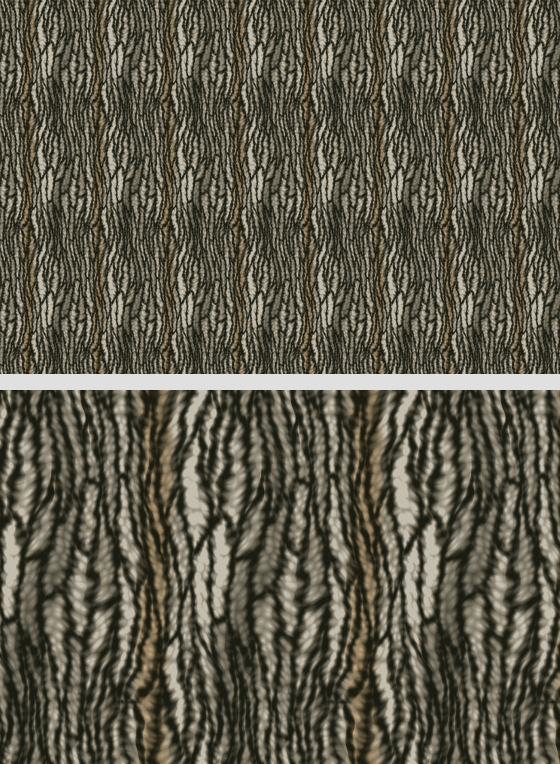
Top: the whole. Bottom: its middle third, enlarged.
Reproduce this texture procedurally as a WebGL 2 fragment shader.

```glsl
#version 300 es
precision highp float;

uniform vec2 u_resolution;
out vec4 fragColor;

const float TAU = 6.2831853;
const vec2 REPEATS = vec2(8.0, 3.0);       // whole tiles across and down
const vec2 RIDGE_GRID = vec2(10.0, 5.0);   // bark ridges per tile, even columns
const vec2 GRAIN_GRID = vec2(26.0, 42.0);  // small lumps per tile
const float RIDGE_STRETCH = 0.5;           // below 1 lengthens the ridges
const float RIDGE_ASPECT = 3.56;           // height over width of a ridge cell
const float JITTER = 0.85;
const vec2 CRACK = vec2(-0.03, 0.36);      // dark core and lit shoulder
const float SIDE_LIGHT = 0.22;
const float RIDGE_VARIATION = 0.26;
const float GRAIN_DEPTH = 0.55;
const float EDGE_WEAR = 0.16;
const float HOLLOW_DEPTH = 0.40;
const float BROWN_CENTER = 0.40;
const float HOLLOW_CENTER = 0.86;
const float PALE_CENTER = 0.62;
const vec3 BROWN_TINT = vec3(1.05, 0.96, 0.84);
const int SAMPLES = 2;

// Bark tones from crack to crest, with the brightness where each sits
const vec3 TONES[6] = vec3[6](
  vec3(0.10, 0.11, 0.07), vec3(0.23, 0.22, 0.17), vec3(0.36, 0.35, 0.29),
  vec3(0.51, 0.48, 0.41), vec3(0.62, 0.59, 0.52), vec3(0.76, 0.74, 0.68));
const float STOPS[6] = float[6](0.09, 0.28, 0.47, 0.65, 0.83, 0.97);

vec3 hash3(vec2 p) {
  vec3 q = fract(p.xyx * vec3(0.1031, 0.1030, 0.0973));
  q += dot(q, q.yxz + 33.33);
  return fract((q.xxy + q.yzz) * q.zyx);
}

// Jittered center of a wrapped, column-staggered cell, with its tone
vec3 cellCenter(vec2 cell, vec2 grid) {
  vec3 h = hash3(mod(cell, grid) + grid);
  float stagger = 0.5 * mod(cell.x, 2.0) - 0.25;
  return vec3(cell + 0.5 + JITTER * (h.xy - 0.5) + vec2(0.0, stagger), h.z);
}

// Long cells: distance to the nearest crack, side offset, tone
vec3 ridgeCells(vec2 tile) {
  vec2 p = tile * RIDGE_GRID, base = floor(p);
  vec2 scale = vec2(1.0, RIDGE_STRETCH);
  vec2 own = vec2(9.0);
  float tone = 0.0;
  for (int i = 0; i < 15; i++) {
    vec3 c = cellCenter(base + vec2(i % 3 - 1, i / 3 - 2), RIDGE_GRID);
    vec2 d = (c.xy - p) * scale;
    if (dot(d, d) < dot(own, own)) {
      own = d;
      tone = c.z;
    }
  }
  // Divide each gap by its slope so that cracks keep an even width
  float crack = 1.0, ownLen = length(own);
  for (int i = 0; i < 15; i++) {
    vec3 c = cellCenter(base + vec2(i % 3 - 1, i / 3 - 2), RIDGE_GRID);
    vec2 d = (c.xy - p) * scale;
    vec2 slope = d / max(length(d), 0.001) - own / max(ownLen, 0.001);
    float steepness = length(slope * vec2(1.0, RIDGE_STRETCH / RIDGE_ASPECT));
    if (distance(d, own) > 0.001) {
      crack = min(crack, (length(d) - ownLen) / max(steepness, 0.05));
    }
  }
  return vec3(crack, own.x, tone);
}

float grainCells(vec2 tile) {
  vec2 p = tile * GRAIN_GRID, base = floor(p);
  float nearest = 9.0;
  for (int i = 0; i < 9; i++) {
    vec3 c = cellCenter(base + vec2(i % 3 - 1, i / 3 - 1), GRAIN_GRID);
    nearest = min(nearest, distance(c.xy, p));
  }
  return nearest;
}

// Meandering growth, periodic in the tile
vec2 warp(vec2 t) {
  float sway = 0.040 * sin(TAU * (t.y + t.x)) + 0.018 * sin(TAU * (2.0 * t.y - t.x) + 1.3);
  float ragged = 0.005 * sin(TAU * (7.0 * t.y + 3.0 * t.x)) + 0.003 * sin(TAU * (13.0 * t.y - 5.0 * t.x));
  return t + vec2(sway + ragged, 0.02 * sin(TAU * 3.0 * t.x));
}

// Soft vertical band that wraps around the tile
float band(float x, float center, float low) {
  return smoothstep(low, 1.0, cos(TAU * (x - center)));
}

vec3 bark(vec2 uv) {
  vec2 t = fract(uv * REPEATS);
  vec2 w = warp(t);
  vec3 ridge = ridgeCells(w);
  float grain = 0.42 - grainCells(w);

  // Broad pale and dark streaks
  float drift = t.x + 0.08 * sin(TAU * t.y);
  float pale = 0.10 * cos(TAU * (drift - PALE_CENTER)) + 0.06 * cos(TAU * (2.0 * drift + t.y));
  float hollow = band(drift, HOLLOW_CENTER, 0.6) * (0.65 + 0.35 * sin(TAU * t.y));
  float brown = band(t.x + 0.015 * sin(TAU * t.y), BROWN_CENTER, 0.82);

  // Ridge profile lit from the left, with worn edges and rough grain
  float crest = smoothstep(CRACK.x, CRACK.y, ridge.x + EDGE_WEAR * grain);
  float v = 0.08 + crest * (0.78 + pale + RIDGE_VARIATION * (ridge.z - 0.5) + SIDE_LIGHT * ridge.y);
  v += GRAIN_DEPTH * grain * (0.3 + 0.7 * crest);
  v *= (1.0 - HOLLOW_DEPTH * hollow) * (1.0 - 0.2 * brown);

  vec3 color = TONES[0];
  for (int i = 1; i < 6; i++) {
    color = mix(color, TONES[i], clamp((v - STOPS[i - 1]) / (STOPS[i] - STOPS[i - 1]), 0.0, 1.0));
  }
  return color * mix(vec3(1.0), BROWN_TINT, brown);
}

void main() {
  // Average a small grid of samples for smooth edges
  vec3 sum = vec3(0.0);
  for (int i = 0; i < SAMPLES * SAMPLES; i++) {
    vec2 offset = (vec2(i % SAMPLES, i / SAMPLES) + 0.5) / float(SAMPLES) - 0.5;
    sum += bark((gl_FragCoord.xy + offset) / u_resolution);
  }
  fragColor = vec4(sum / float(SAMPLES * SAMPLES), 1.0);
}
```
